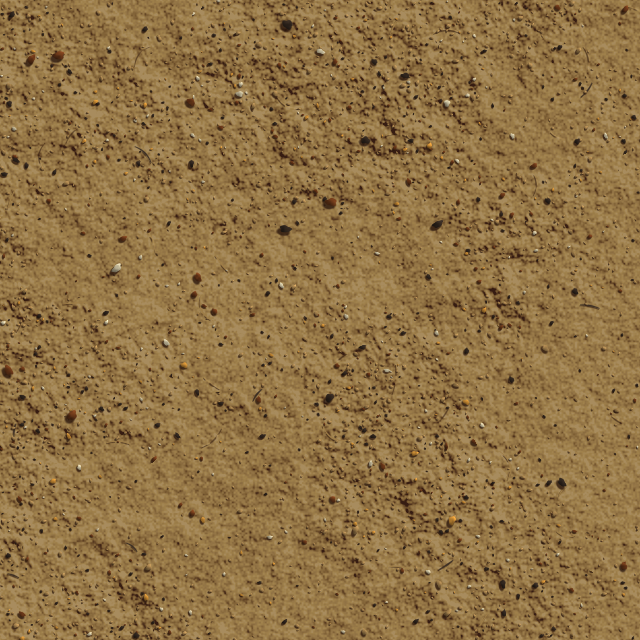
This texture is drawn by a Shadertoy shader. Its source:

```glsl
const vec2 LIGHT = vec2(0.6, 0.8);
const float RELIEF = 1.75;         // strength of lit slopes
const float GRAIN = 1.9;           // strength of the finest sand
const float PATCHES = 0.65;        // strength of broad tone drift
const float TONE_BIAS = 0.12;
const float SHADOW_DEPTH = 0.8;
const vec3 SHADOW = vec3(0.17, 0.09, 0.05);

// Soil ramp: colours and the tone at which each one sits
const vec3 SOIL[6] = vec3[6](
    vec3(0.21, 0.11, 0.07), vec3(0.39, 0.27, 0.15), vec3(0.50, 0.38, 0.21),
    vec3(0.57, 0.45, 0.27), vec3(0.62, 0.50, 0.29), vec3(0.66, 0.55, 0.37));
const float LEVEL[6] = float[6](-2.5, -1.7, -1.0, -0.25, 0.55, 1.5);

const vec3 FLINT = vec3(0.18, 0.14, 0.11);
const vec3 RUST = vec3(0.38, 0.20, 0.09);
const vec3 CLAY = vec3(0.60, 0.47, 0.28);
const vec3 OCHRE = vec3(0.72, 0.50, 0.19);
const vec3 CHALK = vec3(0.74, 0.70, 0.58);
const vec3 STRAW = vec3(0.62, 0.49, 0.28);

vec3 hash3(vec2 cell, float seed) {
    uvec3 v = uvec3(ivec3(vec3(cell, seed)) + 4096) * 1664525u + 1013904223u;
    v.x += v.y * v.z; v.y += v.z * v.x; v.z += v.x * v.y;
    v ^= v >> 16u;
    v.x += v.y * v.z; v.y += v.z * v.x; v.z += v.x * v.y;
    return vec3(v >> 8u) / 16777216.0;
}

float noise(vec2 p, float seed) {
    vec2 i = floor(p), f = fract(p);
    f = f * f * (3.0 - 2.0 * f);
    float low = mix(hash3(i, seed).x, hash3(i + vec2(1.0, 0.0), seed).x, f.x);
    float high = mix(hash3(i + vec2(0.0, 1.0), seed).x, hash3(i + 1.0, seed).x, f.x);
    return mix(low, high, f.y);
}

vec2 turn(vec2 p, float angle) {
    float c = cos(angle), s = sin(angle);
    return vec2(c * p.x + s * p.y, c * p.y - s * p.x);
}

vec3 soilColor(float tone) {
    vec3 color = SOIL[0];
    for (int i = 1; i < 6; i++)
        color = mix(color, SOIL[i], clamp((tone - LEVEL[i - 1]) / (LEVEL[i] - LEVEL[i - 1]), 0.0, 1.0));
    return color;
}

// Slopes of several noise scales, lit from one side
float soilTone(vec2 uv, float rough) {
    float slope = 0.0, frequency = 24.0, weight = 0.55;
    for (int i = 0; i < 4; i++) {
        vec2 p = turn(uv, float(i) * 0.7) * frequency;
        vec2 d = turn(LIGHT, float(i) * 0.7) * 0.4;
        slope += weight * (noise(p - d, float(i)) - noise(p + d, float(i)));
        frequency *= 2.05;
        weight *= 1.28;
    }
    float grain = noise(uv * 330.0, 7.0) - 0.5;
    float drift = noise(uv * 4.0, 8.0) + 0.6 * noise(uv * 11.0, 9.0) - 0.8;
    return TONE_BIAS + RELIEF * slope * mix(0.75, 1.25, rough) + GRAIN * grain + PATCHES * drift;
}

vec3 stoneColor(float pick, float clayShare) {
    if (pick < clayShare) return CLAY;
    pick = (pick - clayShare) / (1.0 - clayShare);
    return pick < 0.42 ? FLINT : pick < 0.72 ? RUST : pick < 0.88 ? OCHRE : CHALK;
}

// Angular stones with shadows, one at most per cell
void scatterStones(inout vec3 color, vec2 uv, float cells, float density, float size, float clayShare) {
    float blur = 0.75 / iResolution.y;
    vec2 base = floor(uv * cells);
    for (int k = 0; k < 9; k++) {
        vec2 cell = base + vec2(float(k % 3 - 1), float(k / 3 - 1));
        vec3 place = hash3(cell, cells);
        if (place.z > density) continue;
        vec3 look = hash3(cell, cells + 1.0);
        float radius = size * mix(0.5, 1.0, look.x * look.x);
        vec2 q = uv - (cell + 0.15 + 0.7 * place.xy) / cells;
        if (length(q) > 2.5 * radius + 2.0 * blur) continue;
        float angle = look.y * 6.283;
        vec2 stretch = vec2(0.85, mix(1.0, 1.6, fract(look.x * 17.0)));
        vec2 body = turn(q, angle) * stretch;
        vec2 shaded = turn(q + LIGHT * radius * 0.75, angle) * stretch;
        float theta = atan(body.y, body.x + 1e-6);
        float edge = radius * (1.0 + 0.12 * sin(3.0 * theta + look.z * 40.0) + 0.07 * sin(5.0 * theta + angle));
        float shade = 1.0 - smoothstep(-blur, blur + radius * 0.25, length(shaded) - radius);
        color = mix(color, SHADOW, SHADOW_DEPTH * shade);
        float facing = dot(q, LIGHT) / radius;
        vec3 stone = stoneColor(look.z, clayShare) * (0.95 + 0.38 * facing);
        stone *= 0.85 + 0.3 * noise(uv * 260.0, 12.0);
        color = mix(color, stone, 1.0 - smoothstep(-blur, blur, length(body) - edge));
    }
}

// Curved straws, dark stems and shallow scuffs
void scatterStrands(inout vec3 color, vec2 uv, float cells, float density) {
    float blur = 0.8 / iResolution.y;
    float broken = smoothstep(0.25, 0.5, noise(uv * 120.0, 14.0));
    vec2 base = floor(uv * cells);
    for (int k = 0; k < 9; k++) {
        vec2 cell = base + vec2(float(k % 3 - 1), float(k / 3 - 1));
        vec3 place = hash3(cell, 51.0), look = hash3(cell, 52.0);
        if (place.z > density) continue;
        vec2 q = uv - (cell + place.xy) / cells;
        float reach = mix(0.009, 0.024, look.x), angle = look.y * 6.283;
        float bend = (fract(look.x * 13.0) - 0.5) * 38.0;
        vec2 a = turn(q, angle), b = turn(q + LIGHT * 0.0018, angle);
        float width = 0.0013 * (1.0 - 0.5 * abs(a.x) / reach);
        float strandEdge = max(abs(a.y - bend * a.x * a.x) - width, abs(a.x) - reach);
        float shadowEdge = max(abs(b.y - bend * b.x * b.x) - width, abs(b.x) - reach);
        color = mix(color, SHADOW, 0.6 * broken * (1.0 - smoothstep(-blur, blur, shadowEdge)));
        vec3 strand = look.z < 0.3 ? STRAW : look.z < 0.5 ? FLINT * 1.3 : color * 1.08;
        color = mix(color, strand, 1.0 - smoothstep(-blur, blur, strandEdge));
    }
}

void mainImage(out vec4 fragColor, in vec2 fragCoord) {
    vec2 uv = fragCoord / iResolution.y;
    float rough = smoothstep(0.3, 0.7, 0.65 * noise(uv * 5.0, 20.0) + 0.35 * noise(uv * 14.0, 21.0));
    vec3 color = soilColor(soilTone(uv, rough));
    scatterStrands(color, uv, 11.0, 0.35);
    // Stone layers from crumbs to pebbles
    scatterStones(color, uv, 115.0, mix(0.06, 0.26, rough), 0.0024, 0.72);
    scatterStones(color, uv, 62.0, mix(0.05, 0.20, rough), 0.0034, 0.50);
    scatterStones(color, uv, 34.0, mix(0.08, 0.22, rough), 0.0048, 0.28);
    scatterStones(color, uv, 15.0, 0.26, 0.0078, 0.15);
    fragColor = vec4(color, 1.0);
}
```
